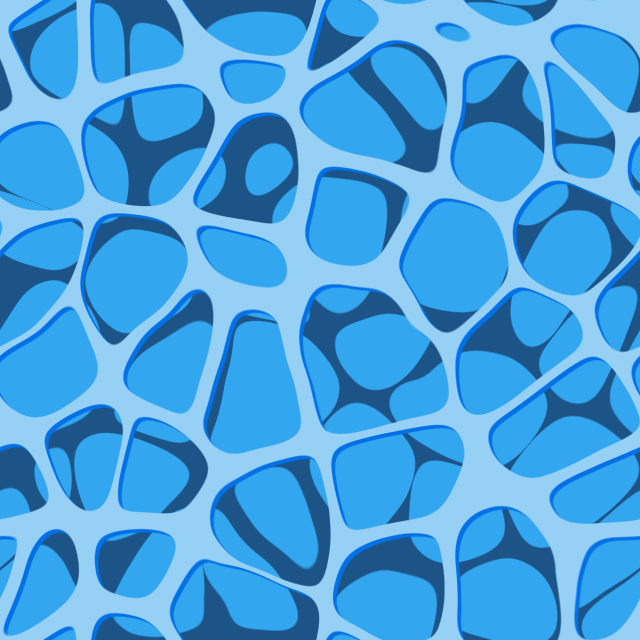
A WebGL 2 fragment shader for this texture:

```glsl
#version 300 es
precision highp float;
// Stylised pool water: a pale web of caustic lines with a bright blue rim,
// above a darker and more broken web. Both webs are weighted Voronoi borders
// with rounded corners, bent by wrapping noise so that the tile repeats.

uniform vec2 u_resolution;
out vec4 fragColor;

const vec3 WATER = vec3(0.20, 0.65, 0.94);
const vec3 FOAM  = vec3(0.59, 0.82, 0.96);
const vec3 DEEP  = vec3(0.11, 0.33, 0.53);
const vec3 RIM   = vec3(0.01, 0.44, 0.90);

const vec2 RIM_OFFSET = vec2(0.0058, -0.0052);

// Integer hash: three values in 0..1 for a lattice cell and a seed
vec3 hash3(vec2 cell, uint seed) {
    uvec3 v = uvec3(uvec2(cell), seed) * 1664525u + 1013904223u;
    v.x += v.y * v.z; v.y += v.z * v.x; v.z += v.x * v.y;
    v ^= v >> 16u;
    v.x += v.y * v.z; v.y += v.z * v.x; v.z += v.x * v.y;
    return vec3(v >> 16u) / 65535.0;
}

// Value noise that wraps after a whole number of cells
vec3 noise3(vec2 uv, float cells, uint seed) {
    vec2 p = uv * cells;
    vec2 i = floor(p), f = p - i;
    f = f * f * f * (f * (f * 6.0 - 15.0) + 10.0);
    vec3 a = hash3(mod(i, cells), seed);
    vec3 b = hash3(mod(i + vec2(1, 0), cells), seed);
    vec3 c = hash3(mod(i + vec2(0, 1), cells), seed);
    vec3 d = hash3(mod(i + vec2(1, 1), cells), seed);
    return mix(mix(a, b, f.x), mix(c, d, f.x), f.y);
}

// Bends the plane so that straight borders become curved
vec2 warp(vec2 uv, uint seed) {
    vec2 broad = noise3(uv, 5.0, seed).xy - 0.5;
    vec2 fine = noise3(uv, 13.0, seed + 1u).xy - 0.5;
    return uv + 0.045 * broad + 0.010 * fine;
}

// Site position in xy and its weight in z; light sites become small bubbles
vec3 site(vec2 cell, float cells, uint seed, float spread) {
    vec3 r = hash3(mod(cell, cells), seed);
    return vec3(cell + 0.05 + 0.9 * r.xy, spread * smoothstep(0.25, 0.4, r.z) + 0.1 * r.z);
}

float power(vec2 p, vec3 s) {
    vec2 d = p - s.xy;
    return dot(d, d) - s.z;
}

// Distance to the cell border, in cell units, with corners rounded off
float borderDistance(vec2 uv, float cells, uint seed, float spread, float sharpness) {
    vec2 p = uv * cells;
    vec2 home = floor(p), owner = home;
    float best = 1e3;
    for (int y = -2; y <= 2; y++)
    for (int x = -2; x <= 2; x++) {
        vec2 cell = home + vec2(x, y);
        float d = power(p, site(cell, cells, seed, spread));
        if (d < best) { best = d; owner = cell; }
    }
    vec2 centre = site(owner, cells, seed, spread).xy;
    float sum = 0.0;
    for (int y = -2; y <= 2; y++)
    for (int x = -2; x <= 2; x++) {
        if (x == 0 && y == 0) continue;
        vec3 s = site(owner + vec2(x, y), cells, seed, spread);
        float d = (power(p, s) - best) / (2.0 * max(distance(s.xy, centre), 0.01));
        sum += exp(-sharpness * d);
    }
    return -log(sum) / sharpness;
}

// Coverage of a web whose line width drifts between two half widths
float web(vec2 uv, float cells, uint seed, float spread, float sharpness,
          vec2 halfWidths, float softness) {
    float drift = smoothstep(0.15, 0.85, noise3(uv, 7.0, seed + 5u).z);
    float halfWidth = mix(halfWidths.x, halfWidths.y, drift);
    float d = borderDistance(warp(uv, seed + 2u), cells, seed, spread, sharpness);
    return smoothstep(-softness, softness, (halfWidth - d) / cells);
}

float foamWeb(vec2 uv, float softness) {
    return web(uv, 6.0, 11u, 0.42, 12.0, vec2(0.024, 0.070), softness);
}

float deepWeb(vec2 uv, float softness) {
    return web(uv, 6.0, 47u, 0.28, 9.0, vec2(-0.012, 0.066), softness);
}

void main() {
    vec2 uv = gl_FragCoord.xy / u_resolution;
    float softness = max(0.0013, 0.8 / min(u_resolution.x, u_resolution.y));

    // Layers from the bottom up
    vec3 colour = mix(WATER, DEEP, deepWeb(uv, softness));
    colour = mix(colour, RIM, foamWeb(uv - RIM_OFFSET, softness));
    colour = mix(colour, FOAM, foamWeb(uv, softness));
    fragColor = vec4(colour, 1.0);
}
```
